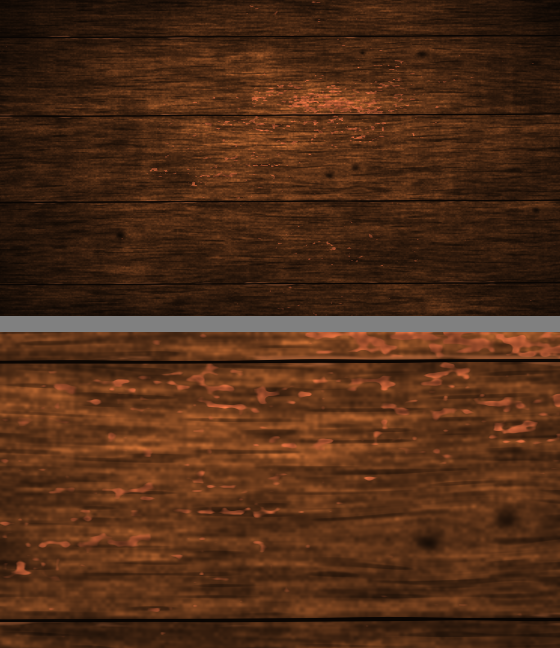
Top, the full canvas; bottom, a detail of the centre.
Give the GLSL for this texture, as a Shadertoy shader.

```glsl
// Worn dark wooden planks with horizontal grain, flaked red paint and a vignette.
#define FIRST_SEAM 0.102
#define PLANK_HEIGHT 0.2607
#define SEAM_COUNT 4
#define SEAM_HALF_WIDTH 0.0017
#define SEAM_TILT 0.004
#define BASE_TONE 0.247
#define GRAIN_STRENGTH 0.80
#define STAIN_STRENGTH 1.15
#define FLAKE_THRESHOLD 0.78
#define KNOTS_PER_PLANK 2
#define WOOD_TINT vec3(1.0, 0.55, 0.26)
#define PAINT_COLOR vec3(0.74, 0.36, 0.21)

float hash(vec2 p) {
    return fract(sin(dot(p, vec2(127.1, 311.7))) * 43758.5453);
}

float noise(vec2 p) {
    vec2 i = floor(p), f = fract(p);
    f = f * f * (3.0 - 2.0 * f);
    return mix(mix(hash(i), hash(i + vec2(1, 0)), f.x),
               mix(hash(i + vec2(0, 1)), hash(i + vec2(1, 1)), f.x), f.y);
}

float fbm(vec2 p) {
    float sum = 0.0, amp = 0.533;
    for (int i = 0; i < 4; i++) {
        sum += amp * noise(p);
        p = p * 2.03 + 17.3;
        amp *= 0.5;
    }
    return sum;
}

// Height of the seam above plank k; one board is a little wider than the rest.
float seamHeight(float k) {
    return FIRST_SEAM + PLANK_HEIGHT * k + 0.012 * exp(-4.0 * (k - 2.0) * (k - 2.0));
}

// Soft elliptical spot, 1 at its centre.
float spot(vec2 offset, vec2 radius) {
    vec2 d = offset / radius;
    return exp(-dot(d, d));
}

void mainImage(out vec4 fragColor, in vec2 fragCoord) {
    vec2 p = fragCoord / iResolution.y;
    float pixel = 1.0 / iResolution.y;

    // Planks: index, nearest seam and height inside the board
    float y = p.y - SEAM_TILT * (p.x - 0.89) + 0.0015 * (noise(vec2(p.x * 5.0, 3.0)) - 0.5);
    float plank = 0.0, seamOffset = 1.0;
    for (int k = 0; k < SEAM_COUNT; k++) {
        float offset = y - seamHeight(float(k));
        plank += step(0.0, offset);
        if (abs(offset) < abs(seamOffset)) seamOffset = offset;
    }
    float bottom = seamHeight(plank - 1.0);
    float v = (y - bottom) / (seamHeight(plank) - bottom);

    // Knots: small dark cores that bend the grain around them
    float knotShade = 0.0, bend = 0.0;
    for (int i = 0; i < KNOTS_PER_PLANK; i++) {
        vec2 id = vec2(plank + 3.0, float(i) * 5.0 + 2.0);
        vec2 center = vec2(hash(id) * 1.78, bottom + PLANK_HEIGHT * mix(0.12, 0.88, hash(id + 9.0)));
        float radius = mix(0.004, 0.011, hash(id + 4.0));
        vec2 d = vec2(p.x, y) - center;
        knotShade += spot(d, radius * vec2(1.3, 0.9));
        bend += d.y * spot(d, radius * vec2(7.0, 3.0));
    }

    // Grain: long wavy fibres, fine pores, specks and broad stains
    vec2 g = vec2(p.x + plank * 7.31, y - 0.6 * bend + plank * 3.17);
    g.y += 0.025 * (noise(g * vec2(1.8, 4.0)) - 0.5);
    float fibre = fbm(g * vec2(4.0, 62.0)) - 0.5;
    float fine = noise(g * vec2(24.0, 190.0)) - 0.5;
    float pores = smoothstep(0.62, 0.88, noise(g * vec2(16.0, 170.0) + 31.0));
    float grit = 0.5 * (noise(p * vec2(110.0, 190.0)) + noise(p * vec2(210.0, 230.0) + 7.0)) - 0.5;
    float stain = fbm(g * vec2(2.0, 6.5) + 5.0) - 0.5;
    float cloud = fbm(p * vec2(7.0, 11.0) + 23.0) - 0.5;
    float smear = smoothstep(0.66, 0.90, fbm(g * vec2(24.0, 6.0) + 12.0));

    // Log tone: light falls off from the upper middle
    vec2 fromLight = (p - vec2(0.95, 0.57)) * vec2(0.85, 1.2);
    float light = 0.45 - 1.4 * dot(fromLight, fromLight);
    float tone = light + GRAIN_STRENGTH * (fibre + 0.65 * fine + 0.70 * grit)
               + STAIN_STRENGTH * stain + 0.55 * cloud + 0.20 * smear - 0.38 * pores
               + 0.22 * (hash(vec2(plank, 8.0)) - 0.5) - 1.2 * min(knotShade, 1.0);
    vec3 color = BASE_TONE * exp(tone) * WOOD_TINT;

    // Flaked paint: thickest near the light, with a weaker patch on each board
    float coverage = spot(p - vec2(0.98, 0.635), vec2(0.42, 0.13));
    float patchX = 0.95 + 0.3 * sin(plank * 2.4);
    coverage += 0.55 * spot(vec2(p.x - patchX, v - 0.4), vec2(0.30, 0.38));
    coverage = min(coverage, 1.1) * (0.30 + 1.4 * fbm(g * vec2(4.0, 14.0) + 40.0));
    float flakes = 0.40 * fbm(g * vec2(16.0, 55.0)) + 0.33 * noise(g * vec2(60.0, 135.0))
                 + 0.27 * noise(g * vec2(125.0, 210.0) + 3.0);
    float threshold = FLAKE_THRESHOLD - 0.24 * coverage;
    float paint = smoothstep(threshold, threshold + 0.11, flakes);
    float paintLight = exp(0.7 * (light - 0.35)) * (0.95 + 0.6 * fine + 0.5 * grit);
    color = mix(color, PAINT_COLOR * paintLight, 0.85 * paint);

    // Seams: chipped pale edge, soft shadow and a dark gap
    float gap = abs(seamOffset);
    float chip = smoothstep(0.58, 0.76, fbm(vec2(p.x * 11.0, plank * 4.0 + y * 60.0))
               + 0.12 * spot(p - vec2(1.0, 0.64), vec2(0.2, 0.03)));
    chip *= smoothstep(0.008, 0.003, gap);
    color = mix(color, vec3(0.75, 0.43, 0.25) * exp(0.6 * (light - 0.3)), 0.75 * chip);
    color *= 1.0 - 0.30 * exp(-gap / 0.005);
    float halfWidth = SEAM_HALF_WIDTH * (0.65 + 0.7 * noise(vec2(p.x * 12.0, plank)));
    float seam = 1.0 - smoothstep(halfWidth - 0.5 * pixel, halfWidth + 0.7 * pixel, gap);
    color = mix(color, vec3(0.030, 0.016, 0.010), 0.95 * seam);

    fragColor = vec4(clamp(color, 0.0, 1.0), 1.0);
}
```
